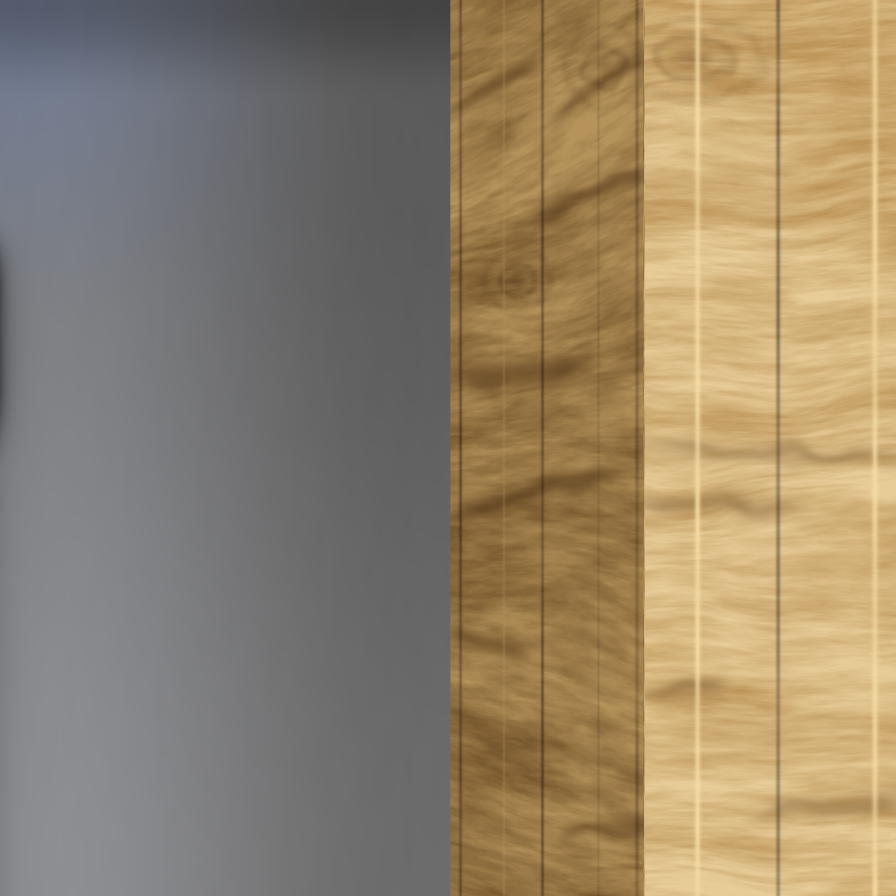
Give the GLSL for this texture, as a WebGL 2 fragment shader.

```glsl
#version 300 es
precision highp float;
// A smooth grey wall beside two wooden boards, one shaded and one lit.
// The wall is layered gradients; the wood is stretched fractal noise that
// follows a tilting grain, with added streaks, ringed knots and thin seams.
uniform vec2 u_resolution;
out vec4 fragColor;

const float WALL_EDGE = 0.5026;
const float BOARD_EDGE = 0.7190;

const vec3 WALL_LEFT = vec3(0.515, 0.52, 0.535);
const vec3 WALL_RIGHT = vec3(0.385, 0.383, 0.383);
const vec3 WALL_BLUE = vec3(-0.045, -0.01, 0.065);
const vec3 SHADE_DEEP = vec3(0.47, 0.345, 0.18);
const vec3 SHADE_LIGHT = vec3(0.71, 0.575, 0.355);
const vec3 LIT_DEEP = vec3(0.74, 0.585, 0.35);
const vec3 LIT_LIGHT = vec3(0.905, 0.80, 0.595);
const vec3 STREAK_TINT = vec3(0.66, 0.60, 0.52);
const vec3 GLOW = vec3(0.97, 0.87, 0.65);

// Streaks: centre x, centre y, half length, slope
const int STREAKS = 11;
const vec4 STREAK[STREAKS] = vec4[](
  vec4(0.585, 0.583, 0.085, 0.10), vec4(0.600, 0.448, 0.110, 0.24),
  vec4(0.550, 0.905, 0.060, 0.55), vec4(0.670, 0.900, 0.060, 0.60),
  vec4(0.660, 0.785, 0.070, 0.35), vec4(0.545, 0.280, 0.050, -0.15),
  vec4(0.680, 0.075, 0.060, 0.05), vec4(0.860, 0.493, 0.160, -0.05),
  vec4(0.800, 0.434, 0.100, -0.04), vec4(0.765, 0.227, 0.050, 0.04),
  vec4(0.930, 0.100, 0.090, 0.08));

// Knots: centre x, centre y, radius x, radius y
const int KNOTS = 3;
const vec4 KNOT[KNOTS] = vec4[](
  vec4(0.674, 0.926, 0.022, 0.024), vec4(0.577, 0.687, 0.019, 0.019),
  vec4(0.775, 0.934, 0.040, 0.023));

// Seams: x, half width, strength (negative is dark, positive is light)
const int SEAMS = 8;
const vec3 SEAM[SEAMS] = vec3[](
  vec3(0.514, 0.0018, -0.30), vec3(0.5625, 0.0015, 0.28),
  vec3(0.6055, 0.0018, -0.30), vec3(0.668, 0.0014, -0.10),
  vec3(0.711, 0.0022, -0.22), vec3(0.7786, 0.0032, 0.68),
  vec3(0.8685, 0.0024, -0.33), vec3(0.9766, 0.0034, 0.65));

float hash(vec2 p) {
  p = fract(p * vec2(0.1031, 0.1137));
  p += dot(p, p.yx + 33.33);
  return fract((p.x + p.y) * p.x * 17.3);
}

float noise(vec2 p) {
  vec2 i = floor(p), f = fract(p);
  f = f * f * (3.0 - 2.0 * f);
  return mix(mix(hash(i), hash(i + vec2(1, 0)), f.x),
             mix(hash(i + vec2(0, 1)), hash(i + vec2(1, 1)), f.x), f.y);
}

float fbm(vec2 p) {
  float sum = 0.0, amp = 0.5;
  for (int i = 0; i < 5; i++) {
    sum += amp * noise(p);
    p = p * 2.03 + 17.7;
    amp *= 0.55;
  }
  return sum / 1.06;
}

float bell(float d) { return exp(-d * d); }

vec3 wall(vec2 p) {
  vec3 c = mix(WALL_LEFT, WALL_RIGHT, smoothstep(0.05, 0.46, p.x));
  c += mix(0.04, -0.025, smoothstep(0.0, 0.85, p.y));      // lighter floor end
  c += WALL_BLUE * smoothstep(0.6, 1.0, p.y) * smoothstep(0.42, 0.0, p.x);
  c *= 1.0 - 0.26 * smoothstep(0.88, 1.0, p.y);            // dark top
  float shadow = smoothstep(0.47, 0.57, p.y) * smoothstep(0.76, 0.68, p.y);
  c *= 1.0 - 0.40 * shadow * exp(-p.x / 0.009);
  c *= 1.0 - 0.10 * exp(-p.x / 0.018) * smoothstep(0.8, 0.6, p.y);
  return c + 0.006 * (noise(p * vec2(90.0, 25.0)) - 0.5);
}

vec3 wood(vec2 p, float lit) {
  // Grain direction: steep at the top of the shaded board, flat on the lit one
  float tilt = mix(mix(-0.22, 0.50, smoothstep(0.1, 1.0, p.y)), 0.02, lit);
  vec2 g = vec2(p.x, p.y - tilt * (p.x - 0.61));
  g.y += 0.03 * (noise(p * vec2(8.0, 9.0) + 40.0 * lit) - 0.5);
  float broad = fbm(g * mix(vec2(9.0, 24.0), vec2(5.0, 30.0), lit) + 31.0 * lit);
  float fine = fbm(g * mix(vec2(34.0, 130.0), vec2(22.0, 170.0), lit) + 9.0);
  float tone = 0.5 + 1.4 * (broad - 0.5) + 0.75 * (fine - 0.5);
  tone += lit * (0.13 - 0.17 * smoothstep(0.5, 1.0, p.y));
  tone += (1.0 - lit) * (0.7 * (p.x - 0.60) + 0.12 * smoothstep(0.55, 0.9, p.y));
  tone += 0.22 * lit * bell((p.y - 0.465) / 0.016);
  tone = clamp(tone, 0.0, 1.0);
  vec3 c = mix(mix(SHADE_DEEP, SHADE_LIGHT, tone), mix(LIT_DEEP, LIT_LIGHT, tone), lit);

  for (int i = 0; i < STREAKS; i++) {
    vec4 s = STREAK[i];
    vec2 d = p - s.xy;
    float wave = 0.022 * (noise(p * vec2(26.0, 30.0)) - 0.5);
    float mask = bell((d.y - s.w * d.x + wave) / 0.011) * smoothstep(1.15, 0.5, abs(d.x) / s.z);
    mask *= step(0.5, lit) == step(BOARD_EDGE, s.x) ? 0.45 + 0.8 * fine : 0.0;
    c *= mix(vec3(1), STREAK_TINT, mask * mix(0.9, 0.55, lit));
  }
  for (int i = 0; i < KNOTS; i++) {
    vec4 k = KNOT[i];
    float r = length((p - k.xy) / k.zw) + 0.35 * (noise(p * 60.0) - 0.5);
    float rings = 0.55 * bell(r / 0.55) + 0.35 * bell((r - 1.0) / 0.2) + 0.2 * bell((r - 1.9) / 0.25);
    float mask = step(0.5, lit) == step(BOARD_EDGE, k.x) ? rings : 0.0;
    c *= mix(vec3(1), STREAK_TINT, 0.85 * mask);
  }
  for (int i = 0; i < SEAMS; i++) {
    vec3 s = SEAM[i];
    float line = bell((p.x - s.x) / s.y) * (0.75 + 0.5 * noise(vec2(s.x * 90.0, p.y * 14.0)));
    c = s.z < 0.0 ? c * (1.0 + s.z * line) : mix(c, mix(SHADE_LIGHT, GLOW, lit), s.z * line);
  }
  return c;
}

void main() {
  vec2 p = gl_FragCoord.xy / u_resolution;
  float soft = max(0.001, 0.7 / u_resolution.x);
  float lit = smoothstep(BOARD_EDGE - soft, BOARD_EDGE + soft, p.x);
  float board = smoothstep(WALL_EDGE - soft, WALL_EDGE + soft, p.x);
  fragColor = vec4(mix(wall(p), wood(p, lit), board), 1.0);
}
```
